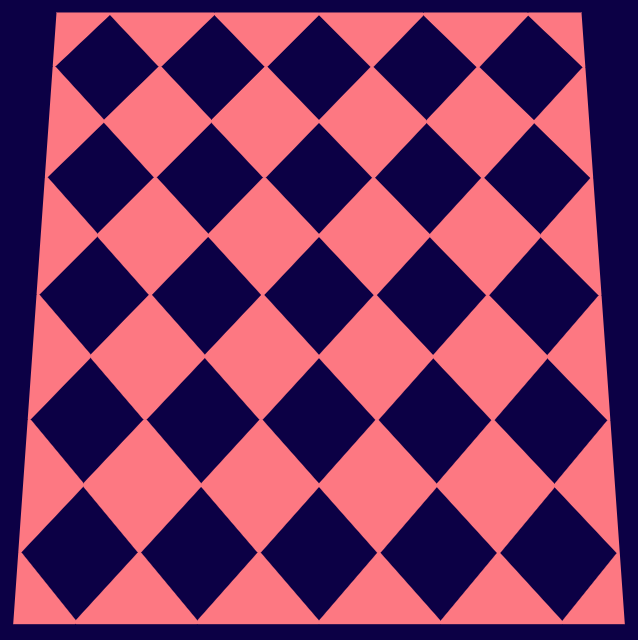
Give the GLSL for this pattern, as a WebGL 1 fragment shader.

```glsl
precision highp float;

uniform vec2 u_resolution;

// Coverage of a shape from its signed distance in canvas heights
float coverage(float dist) {
  return clamp(0.5 - dist * u_resolution.y, 0.0, 1.0);
}

// Signed distance to a diamond, in cell units
float diamond(vec2 q, float radius) {
  return (abs(q.x) + abs(q.y) - radius) * 0.7071;
}

void main() {
  vec2 p = (gl_FragCoord.xy - 0.5 * u_resolution) / u_resolution.y;

  // Board receding towards the top
  float nearWidth = 0.9557;
  float farWidth = 0.8203;
  float rise = (p.y + 0.4753) / 0.9557;
  float width = max(mix(nearWidth, farWidth, rise), 0.1);
  float board = max(abs(p.x) - 0.5 * width, abs(p.y - 0.0026) - 0.4779);

  // Perspective-correct board coordinates, with a very slight tilt
  float u = p.x / width;
  float v = (rise + 0.0014 * u) * farWidth / width - 0.5;

  // Five by five diamonds with thin gaps at their corners
  vec2 cell = fract(5.0 * (vec2(u, v) * 1.005 + 0.5)) - 0.5;
  float hole = diamond(cell, 0.486) * width / 5.0;

  vec3 navy = vec3(0.047, 0.0, 0.27);
  vec3 coral = vec3(0.992, 0.47, 0.51);
  float ink = coverage(board) * (1.0 - coverage(hole));
  gl_FragColor = vec4(mix(navy, coral, ink), 1.0);
}
```
